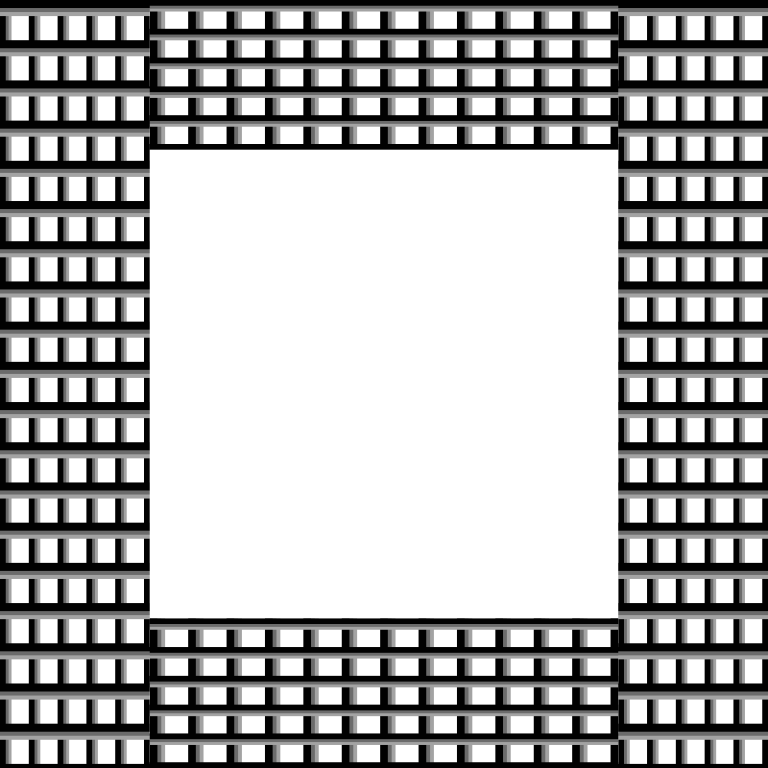
Reproduce this pattern procedurally as a WebGL 1 fragment shader.

```glsl
precision highp float;
// Draws a monochrome frame of shaded lattice panels around an empty white square.

uniform vec2 u_resolution;

const float BORDER = 0.195;                    // frame thickness
const vec2 SIDE_CELL = vec2(0.0375, 0.05235);  // cells of the left and right panels
const vec2 CAP_CELL = vec2(0.05, 0.0375);      // cells of the top and bottom panels

// Bar profile, as fractions of one cell
const float INK_END = 0.2;
const float SHADE_END = 0.3;
const float BAR_END = 0.4;

const float INK = 0.005;
const float SHADE = 0.42;
const float LIGHT = 0.64;
const float PAPER = 1.0;

// Antialiased step, with the blur given in the units of x
float softStep(float edge, float x, float blur) {
  return clamp((x - edge) / blur + 0.5, 0.0, 1.0);
}

// Returns the bar tone (x) and how open the cell is beside it (y)
vec2 barProfile(float position, float period, float pixel) {
  float phase = fract(position / period + 0.3) - 0.3;
  float blur = pixel / period;
  float tone = mix(INK, SHADE, softStep(INK_END, phase, blur));
  tone = mix(tone, LIGHT, softStep(SHADE_END, phase, blur));
  float open = max(softStep(BAR_END, phase, blur), 1.0 - softStep(0.0, phase, blur));
  return vec2(tone, open);
}

// Horizontal bars lie over the vertical ones
float lattice(vec2 p, vec2 cell, vec2 pixel) {
  vec2 column = barProfile(p.x, cell.x, pixel.x);
  vec2 row = barProfile(p.y, cell.y, pixel.y);
  float columnTone = mix(column.x, PAPER, column.y);
  return mix(row.x, columnTone, row.y);
}

void main() {
  vec2 pixel = 1.0 / u_resolution;
  vec2 p = gl_FragCoord.xy * pixel;
  p.y = 1.0 - p.y;  // rows are laid from the top down

  // Opposite panels restart their cells at the far edge of the opening
  vec2 farStart = step(0.5, p) * (1.0 - BORDER);
  float sides = lattice(vec2(p.x - farStart.x, p.y), SIDE_CELL, pixel);
  float caps = lattice(vec2(p.x - BORDER, p.y - farStart.y), CAP_CELL, pixel);

  // Opening and panel boundaries
  vec2 fromEdge = 0.5 - abs(p - 0.5);
  float insideX = softStep(BORDER, fromEdge.x, pixel.x);
  float insideY = softStep(BORDER, fromEdge.y, pixel.y);

  float tone = mix(sides, mix(caps, PAPER, insideY), insideX);
  gl_FragColor = vec4(vec3(tone), 1.0);
}
```
